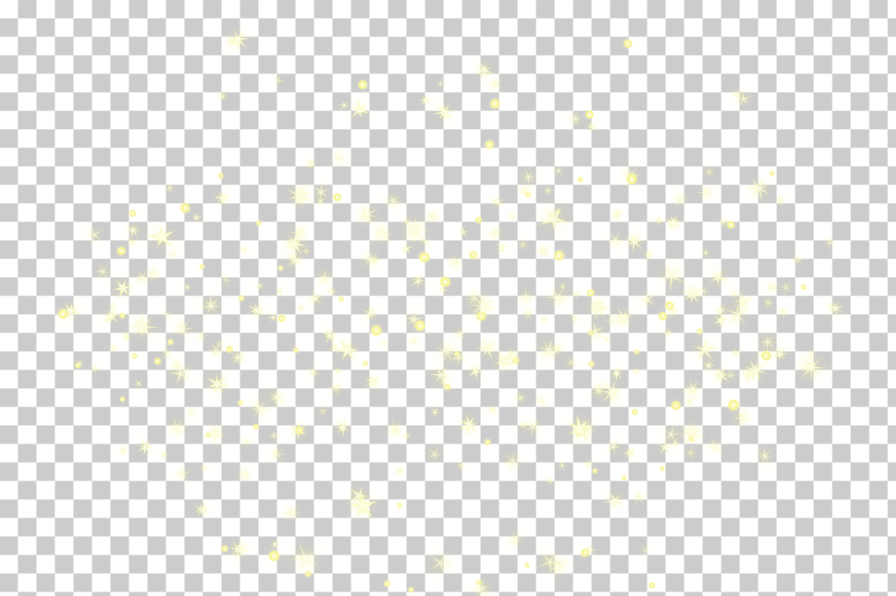
Give the GLSL for this background, as a WebGL 2 fragment shader.

```glsl
#version 300 es
precision highp float;
// A white and grey checkerboard strewn with pale yellow stars and glowing dots.
// Jittered cell grids scatter the sparkles; an ellipse with a dense level band
// a little below the middle bounds them. Lengths are in canvas heights.

uniform vec2 u_resolution;
out vec4 outColor;

const float TAU = 6.2831853;
const float CHECK_SIZE = 0.03105;
const vec2 CHECK_SHIFT = vec2(0.001, 0.0004);   // left and up
const float CHECK_EDGE = 0.0014;
const float SOFT_EDGE = 0.0016;

const vec3 WHITE = vec3(1.0, 1.0, 0.995);
const vec3 GREY = vec3(0.8);
const vec3 CREAM = vec3(0.995, 0.995, 0.89);
const vec3 YELLOW = vec3(0.97, 0.96, 0.6);

const vec2 SWARM_CENTER = vec2(0.5, 0.435);     // share of width and height
const vec2 SWARM_RADII = vec2(0.46, 0.57);
const float BAND_HALF_HEIGHT = 0.23;
const float OUTSIDE_BAND = 0.28;
const float STAR_HALO = 0.2;

vec3 hash3(vec2 cell, float seed) {
    vec3 h = fract(vec3(cell.xyx + seed * 7.31) * vec3(0.1031, 0.1030, 0.0973));
    h += dot(h, h.yxz + 33.33);
    return fract((h.xxy + h.yzz) * h.zyx);
}

// White where the column and row parities agree, counted from the top left.
vec3 checkerboard(vec2 p) {
    vec2 q = (vec2(p.x, 1.0 - p.y) + CHECK_SHIFT) / CHECK_SIZE;
    vec2 wave = sin(0.5 * TAU * q) * CHECK_SIZE / (0.5 * TAU * CHECK_EDGE);
    wave = clamp(wave, -1.0, 1.0);
    return mix(GREY, WHITE, 0.5 + 0.5 * wave.x * wave.y);
}

float swarmDensity(vec2 p, float aspect) {
    vec2 d = p / vec2(aspect, 1.0) - SWARM_CENTER;
    float inside = 1.0 - smoothstep(0.75, 1.08, length(d / SWARM_RADII));
    float band = exp(-pow(abs(d.y) / BAND_HALF_HEIGHT, 4.0));
    return inside * mix(OUTSIDE_BAND, 1.0, band);
}

// Tapered rays of uneven length; shape.x sets the count, shape.y the width.
vec3 paintStar(vec3 base, vec2 d, float radius, vec3 shape) {
    float r = length(d);
    float rays = 5.0 + floor(shape.x * 4.0);
    float sector = TAU / rays;
    float angle = mod(atan(d.y, d.x + 1e-6) + shape.z * TAU, TAU);
    float ray = floor(angle / sector);
    float a = angle - (ray + 0.5) * sector;
    float reach = radius * mix(0.6, 1.0, hash3(vec2(ray, rays), shape.z * 9.0).x);
    float width = radius * mix(0.09, 0.2, shape.y);
    float edge = r * abs(sin(a)) - width * (1.0 - r * cos(a) / reach);
    float cover = 1.0 - smoothstep(-SOFT_EDGE, SOFT_EDGE, edge);
    float fall = r / radius;
    float halo = STAR_HALO * exp(-2.2 * fall * fall);
    vec3 ink = mix(CREAM, YELLOW, 0.6 * smoothstep(-0.6 * width, 0.0, edge));
    base = mix(base, YELLOW, halo);
    return mix(base, ink, cover * mix(0.65, 1.0, shape.y));
}

// A yellow disc with a pale heart and a thin halo.
vec3 paintDot(vec3 base, vec2 d, float radius) {
    float r = length(d);
    float fall = r / radius;
    float cover = 1.0 - smoothstep(radius - SOFT_EDGE, radius + SOFT_EDGE, r);
    vec3 ink = mix(CREAM, YELLOW, smoothstep(0.0, 0.8, fall));
    base = mix(base, CREAM, 0.5 * exp(-fall * fall));
    return mix(base, ink, cover);
}

// One grid of sparkles; sizes holds the smallest and largest radius.
vec3 scatter(vec3 base, vec2 p, float aspect, float cellSize, vec2 sizes,
             float amount, bool dots, float seed) {
    vec2 home = floor(p / cellSize);
    for (int y = -1; y <= 1; y++) {
        for (int x = -1; x <= 1; x++) {
            vec2 cell = home + vec2(x, y);
            vec3 place = hash3(cell, seed);
            vec3 shape = hash3(cell, seed + 5.0);
            vec2 center = (cell + 0.1 + 0.8 * place.xy) * cellSize;
            if (place.z > amount * swarmDensity(center, aspect)) continue;
            float radius = mix(sizes.x, sizes.y, shape.x * shape.x);
            vec2 d = p - center;
            base = dots ? paintDot(base, d, radius)
                        : paintStar(base, d, radius, shape.yzx);
        }
    }
    return base;
}

void main() {
    vec2 p = gl_FragCoord.xy / u_resolution.y;
    float aspect = u_resolution.x / u_resolution.y;
    vec3 color = checkerboard(p);

    // Small stars first, then dots, then the large stars on top.
    color = scatter(color, p, aspect, 0.050, vec2(0.007, 0.012), 0.46, false, 1.0);
    color = scatter(color, p, aspect, 0.065, vec2(0.013, 0.020), 0.60, false, 2.0);
    color = scatter(color, p, aspect, 0.060, vec2(0.004, 0.009), 0.40, true, 3.0);
    color = scatter(color, p, aspect, 0.110, vec2(0.020, 0.028), 0.54, false, 4.0);

    outColor = vec4(color, 1.0);
}
```
